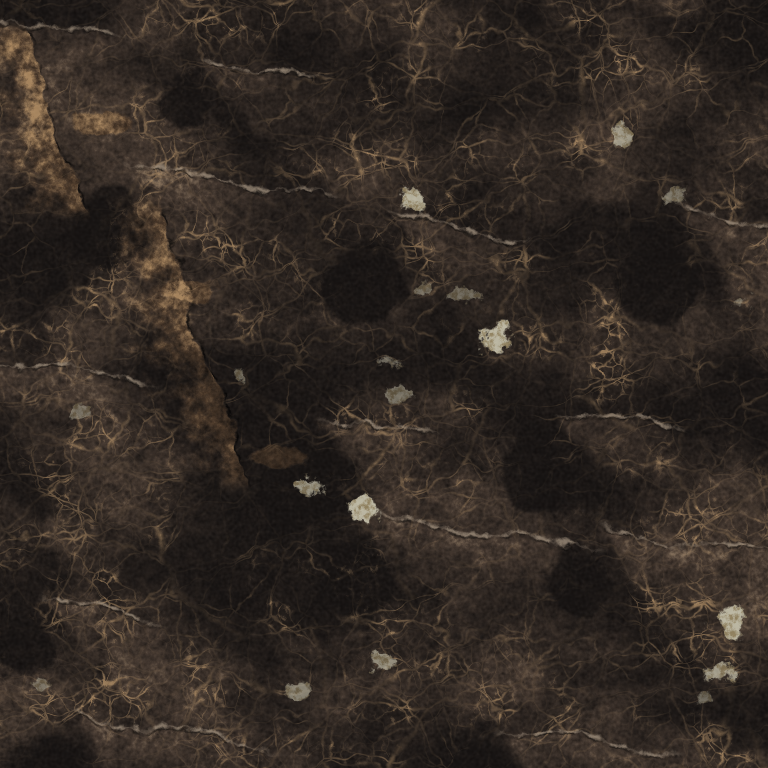
Give the GLSL for this texture, as a WebGL 2 fragment shader.

```glsl
#version 300 es
precision highp float;
uniform vec2 u_resolution;
out vec4 fragColor;

vec2 hash2(vec2 p) {
  p = vec2(dot(p, vec2(127.1, 311.7)), dot(p, vec2(269.5, 183.3)));
  return fract(sin(p) * 43758.55);
}

float corner(vec2 cell, vec2 offset) {
  return dot(hash2(cell) * 2.0 - 1.0, offset);
}

float gradientNoise(vec2 p) {
  vec2 i = floor(p), f = fract(p), e = vec2(0.0, 1.0);
  vec2 u = f * f * f * (f * (f * 6.0 - 15.0) + 10.0);
  return mix(mix(corner(i, f), corner(i + e.yx, f - e.yx), u.x),
             mix(corner(i + e, f - e), corner(i + 1.0, f - 1.0), u.x), u.y);
}

float fbm(vec2 p) {
  float sum = 0.0, amp = 0.55;
  for (int i = 0; i < 5; i++) {
    sum += amp * gradientNoise(p);
    p = mat2(1.6, 1.2, -1.2, 1.6) * p + 7.3;
    amp *= 0.55;
  }
  return sum;
}

float stroke(float d, float width) {
  return 1.0 - smoothstep(0.0, width + 1.0 / u_resolution.y, abs(d));
}

// Lines along the borders of irregular cells
float cracks(vec2 p, float scale, float width) {
  vec2 cell = floor(p), f = fract(p), a = vec2(9.0), b = a;
  for (int y = -1; y <= 1; y++)
    for (int x = -1; x <= 1; x++) {
      vec2 g = vec2(x, y), r = g + hash2(cell + g) - f;
      if (dot(r, r) < dot(a, a)) { b = a; a = r; }
      else if (dot(r, r) < dot(b, b)) b = r;
    }
  return stroke(0.5 * (dot(b, b) - dot(a, a)) / length(b - a) / scale, width);
}

vec3 stoneRamp(float t) {
  vec3 low = mix(vec3(0.09, 0.077, 0.073), vec3(0.28, 0.23, 0.195), clamp(t * 2.0, 0.0, 1.0));
  return mix(low, vec3(0.62, 0.53, 0.43), clamp(t * 2.0 - 1.0, 0.0, 1.0));
}

void main() {
  vec2 uv = gl_FragCoord.xy / u_resolution.y;
  vec2 warp = vec2(fbm(uv * 6.0), fbm(uv * 6.0 + 17.3));
  float rough = fbm(uv * 34.0), speck = fbm(uv * 95.0 + 2.0);
  float grain = gradientNoise(uv * 210.0);
  vec2 p = uv + 0.05 * warp + 0.012 * vec2(rough, gradientNoise(uv * 45.0 + 8.0));
  float cloud = fbm(p * vec2(4.0, 5.5) + 3.0);
  float busy = smoothstep(-0.14, 0.22, fbm(uv * 5.0 + 9.0) + 0.4 * cloud);
  float broken = smoothstep(-0.2, 0.25, gradientNoise(uv * 55.0) + 0.6 * speck);

  // Long pale seams, each with a brown fan and a dark pocket beneath
  float seam = 0.0, shade = 0.0, fan = 0.0, pocket = 0.0;
  for (int i = 0; i < 14; i++) {
    float k = float(i), row = floor(k / 3.0);
    vec2 h = hash2(vec2(k, 4.7));
    vec2 q = uv - vec2(mod(k, 3.0) * 0.34 + 0.1 * mod(row, 2.0), row * 0.235 + 0.04);
    q -= (h - 0.5) * vec2(0.2, 0.12);
    float span = 0.17 + 0.15 * h.y;
    float y = q.y + 0.16 * q.x + 0.006 * sin(q.x * 30.0 + k) + 0.03 * warp.y + 0.016 * rough;
    float ends = smoothstep(0.0, 0.03, q.x) * smoothstep(span, span - 0.05, q.x);
    seam = max(seam, ends * stroke(y, 0.001 + 0.003 * broken));
    shade = max(shade, ends * stroke(y + 0.0035, 0.0015));
    float slant = q.x + 0.85 * y + 0.04 * warp.x;
    float body = smoothstep(-0.005, 0.02, slant) * smoothstep(span, span * 0.3, slant);
    fan = max(fan, body * smoothstep(0.006, -0.008, y) * exp(min(y, 0.0) * 11.0));
    vec2 c = vec2(q.x + 0.015, -q.y - 0.015) + 0.04 * warp + 0.015 * rough;
    float r = 0.03 + 0.03 * h.x;
    float d = max(abs(c.x) - 0.7 * c.y, length(c - vec2(0.0, r * 1.3)) - r);
    pocket = max(pocket, smoothstep(0.006, -0.004, d));
  }

  // Cloudy ground with diagonal streaks
  float streak = gradientNoise(vec2(uv.x + uv.y, (uv.x - uv.y) * 0.2) * 60.0 + warp * 3.0);
  float tone = 0.03 + 0.30 * smoothstep(-0.12, 0.30, cloud) + 0.10 * busy;
  tone += fan * (0.30 + 0.2 * streak);
  tone *= 1.0 - 0.85 * pocket;
  tone += (0.35 * rough + 0.5 * speck + 0.12 * grain) * (0.25 + tone * 1.8);

  // Tan bands with a crisp right border
  float band = 0.0, border = 0.0, lens = 0.0;
  for (int i = 0; i < 2; i++) {
    float k = float(i);
    vec2 top = mix(vec2(0.035, 0.97), vec2(0.205, 0.74), k);
    vec2 foot = mix(vec2(0.112, 0.72), vec2(0.325, 0.37), k);
    float t = (top.y - uv.y) / (top.y - foot.y);
    float d = uv.x - mix(top.x, foot.x, t) + 0.06 * warp.x + 0.02 * rough;
    float ends = smoothstep(-0.04, 0.08, t) * smoothstep(1.04, 0.96, t);
    band = max(band, ends * smoothstep(0.002, -0.002, d) * smoothstep(-0.09, -0.005, d + 0.1 * rough));
    border = max(border, ends * broken * stroke(d - 0.002, 0.002));
  }

  // Flat tan lenses beside the bands
  for (int i = 0; i < 3; i++) {
    vec2 q = uv - vec2(0.13, 0.84) - float(i) * vec2(0.118, -0.22) + 0.03 * warp;
    lens = max(lens, smoothstep(1.1, 0.85, length(q / vec2(0.036, 0.015)) + 0.9 * rough));
  }
  tone += band * (0.32 + 0.5 * rough + 0.5 * speck) + lens * (0.28 + 0.3 * speck);
  vec3 color = stoneRamp(tone) * mix(vec3(1.0), vec3(1.05, 0.98, 0.86), max(band, lens));

  // Branching vein networks, from coarse to hair-fine
  vec2 rise = vec2(dot(p, vec2(0.97, 0.25)), dot(p, vec2(-0.25, 0.97)));
  float fade = smoothstep(-0.15, 0.3, gradientNoise(uv * 17.0)) * (0.35 + 0.65 * broken);
  float veins = cracks(p * vec2(9.0, 11.0), 10.0, 0.0016) * (0.2 + 0.9 * fade);
  veins = max(veins, cracks(rise * vec2(4.0, 13.0) + 5.0, 10.0, 0.0014) * (0.2 + 0.9 * fade));
  veins = max(veins, cracks(p * 22.0, 22.0, 0.0012) * (0.12 + 0.9 * fade));
  veins = max(veins, cracks(p * 45.0, 45.0, 0.0006) * busy * (0.1 + 0.7 * fade));
  veins *= (0.3 + 0.7 * busy) * (1.0 - 0.75 * pocket);
  float gold = smoothstep(0.1, 0.3, speck + 0.4 * rough) * busy * fade;
  color = mix(color, vec3(0.63, 0.51, 0.37), clamp(0.8 * veins + 0.5 * gold, 0.0, 0.9));
  color *= 1.0 - 0.6 * max(border, shade * broken);
  color = mix(color, vec3(0.60, 0.54, 0.47), seam * (0.25 + 0.55 * broken));

  // Scattered chalky inclusions
  float chalk = 0.0;
  for (int i = 0; i < 20; i++) {
    vec2 h = hash2(vec2(float(i), 31.4));
    vec2 q = uv - vec2(0.04 + 0.94 * h.x, 0.03 + 0.8 * h.y) + 0.02 * warp;
    float size = 0.008 + 0.013 * pow(hash2(h * 50.0).x, 4.0);
    float d = length(q * vec2(0.9, 1.1)) - size + 0.045 * rough + 0.01 * speck;
    chalk = max(chalk, smoothstep(0.003, -0.003, d) * smoothstep(0.0, 0.016, size));
  }
  vec3 chalkColor = mix(vec3(0.56, 0.50, 0.37), vec3(0.73, 0.71, 0.63), smoothstep(-0.25, 0.1, speck));
  color = mix(color, chalkColor, chalk);
  fragColor = vec4(clamp(color + 0.03 * grain, 0.0, 1.0), 1.0);
}
```
